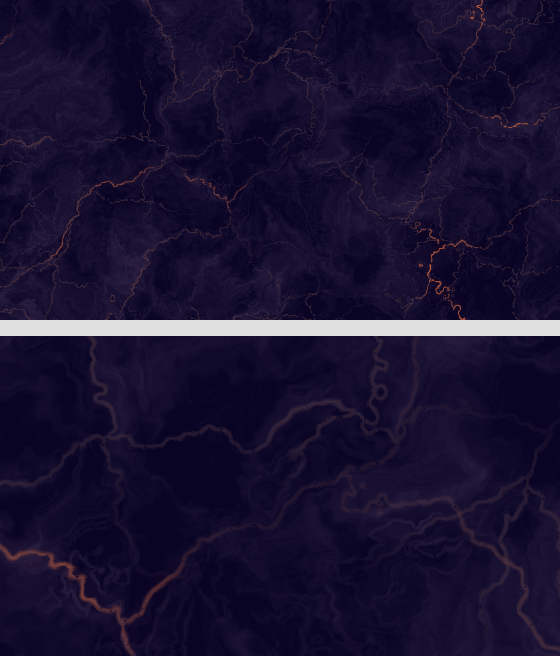
Top, the full canvas; bottom, a detail of the centre.
Give the GLSL for this texture, as a Shadertoy shader.

```glsl
// Dark indigo marble crossed by a network of thin copper veins.
// Rough fractal noise bends the plane; ridged noise and contour lines make
// the fine strata, and warped Voronoi borders make the veins.

float hash(vec2 p) {
    return fract(sin(dot(p, vec2(127.1, 311.7))) * 43758.5453);
}

float noise(vec2 p) {
    vec2 i = floor(p), f = fract(p);
    f = f * f * (3.0 - 2.0 * f);
    return mix(mix(hash(i), hash(i + vec2(1, 0)), f.x),
               mix(hash(i + vec2(0, 1)), hash(i + vec2(1, 1)), f.x), f.y);
}

const mat2 TURN = mat2(1.6, 1.2, -1.2, 1.6);

float fbm(vec2 p, float gain) {
    float sum = 0.0, amp = 0.5;
    for (int i = 0; i < 6; i++) {
        sum += amp * noise(p);
        p = TURN * p + 7.3;
        amp *= gain;
    }
    return sum;
}

// Sharp crests at every scale
float ridges(vec2 p) {
    float sum = 0.0, amp = 0.33;
    for (int i = 0; i < 6; i++) {
        float crest = 1.0 - abs(2.0 * noise(p) - 1.0);
        sum += amp * crest * crest;
        p = TURN * p + 3.9;
        amp *= 0.72;
    }
    return sum;
}

vec2 warp(vec2 p, float scale, float amount, float gain) {
    vec2 q = p * scale;
    return p + amount * (vec2(fbm(q + 11.0, gain), fbm(q + 47.0, gain)) - 0.5);
}

// Gap between the two nearest cell centres, zero on cell borders
float cellBorder(vec2 p) {
    vec2 cell = floor(p);
    float nearest = 9.0, second = 9.0;
    for (int y = -1; y <= 1; y++)
    for (int x = -1; x <= 1; x++) {
        vec2 c = cell + vec2(x, y);
        vec2 centre = c + 0.1 + 0.8 * vec2(hash(c), hash(c + 31.7));
        float d = length(p - centre);
        second = min(second, max(nearest, d));
        nearest = min(nearest, d);
    }
    return 0.5 * (second - nearest);
}

// Line of even width along the zero set of a field
float line(float field, float width) {
    float slope = fwidth(field) * iResolution.y;
    return 1.0 - smoothstep(0.0, width * slope + 0.0002, field);
}

void mainImage(out vec4 fragColor, in vec2 fragCoord) {
    vec2 p = fragCoord / iResolution.y;
    vec2 bent = warp(p, 3.2, 0.28, 0.6);
    vec2 folded = warp(bent, 5.0, 0.13, 0.5);

    // Main veins and finer side veins, each glowing only in stretches
    float border = cellBorder(bent * vec2(2.2, 2.7) + 5.0) / 2.5;
    float side = cellBorder(folded * vec2(4.2, 5.0) + 23.0) / 4.6;
    float heat = smoothstep(0.5, 0.95, noise(p * 5.0 + 19.0))
               * (0.4 + 0.6 * noise(p * 32.0));
    float presence = smoothstep(0.2, 0.6, noise(p * 3.5 + 71.0));
    float halo = exp(-border * 22.0) * (0.4 + 0.6 * presence);
    float core = line(border, 0.0033);
    float sideCore = line(side, 0.0032) * smoothstep(0.35, 0.8, noise(p * 4.5 + 33.0));

    // Fine strata and contour threads, crowding the veins
    float height = fbm(folded * 3.0, 0.5);
    float layer = height * 70.0;
    float strata = (noise(vec2(layer, 4.5)) - 0.5)
                 * (1.0 - smoothstep(1.0, 3.0, fwidth(layer)));
    float thread = line(abs(fract(height * 16.0) - 0.5) / 16.0, 0.0032);
    thread *= smoothstep(0.25, 0.75, noise(p * 9.0 + 90.0));
    float smoke = ridges(folded * 5.0 + 2.0);
    float patches = fbm(p * 2.5 + 60.0, 0.5) - 0.48;
    float tone = 0.19 + 1.5 * (smoke - 0.46) + 0.6 * patches + 0.24 * halo
               + 0.5 * strata * (0.6 + halo) + thread * (0.2 + 0.75 * halo);
    tone = max(tone, 0.0);

    // Indigo through violet haze to dusty rose
    vec3 rose = vec3(0.29, 0.20, 0.25);
    vec3 color = mix(vec3(0.034, 0.014, 0.142), vec3(0.155, 0.112, 0.242), min(tone, 1.0));
    color = mix(color, rose, clamp(tone - 1.0, 0.0, 1.0));

    // Dusty side veins, then copper cores with a faint red glow
    color = mix(color, rose, 0.65 * sideCore);
    color += vec3(0.07, 0.02, 0.0) * heat * exp(-border * 150.0);
    vec3 copper = mix(vec3(0.38, 0.24, 0.25), vec3(0.95, 0.45, 0.24), heat);
    color = mix(color, copper, core * (0.12 + 0.4 * presence + 0.45 * heat));

    fragColor = vec4(color, 1.0);
}
```
